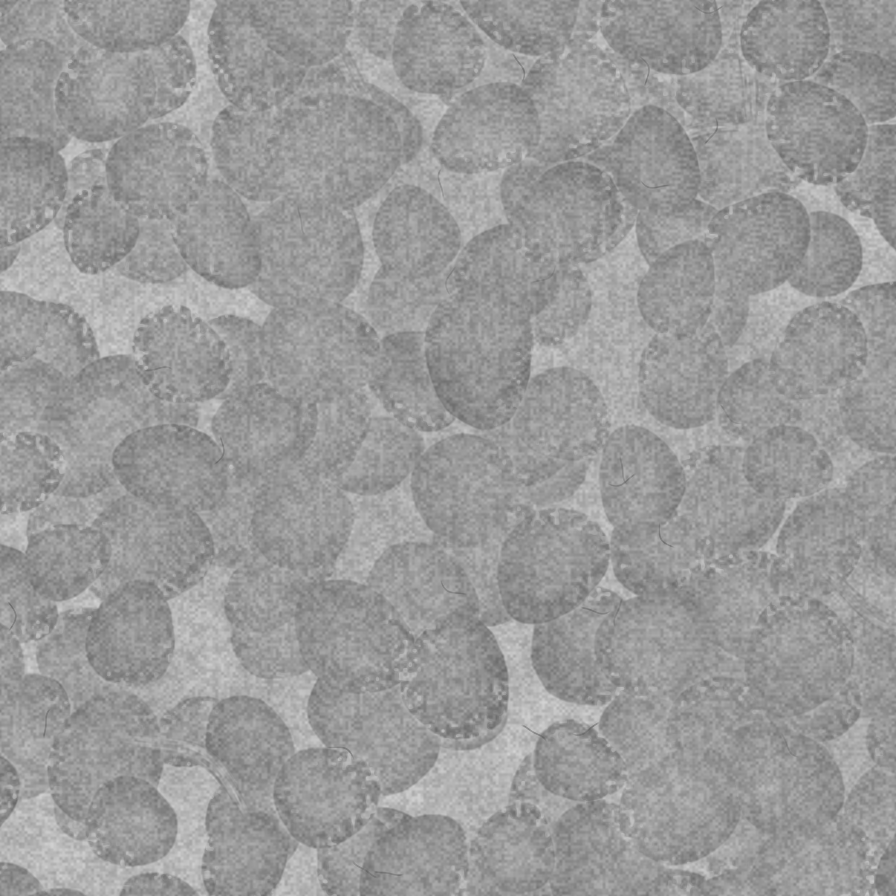
Write a Shadertoy shader that draws this texture map.

```glsl
// Grey bed of packed rounded pebbles with pale gaps, grainy crust, strands and fine hairs.

const float LAYER_CELLS = 5.5;     // pebbles per side in each of four layers
const float JITTER = 0.46;         // scatter of the pebble centres
const float RADIUS_MIN = 0.25;     // in layer cells
const float RADIUS_MAX = 0.41;
const float EDGE = 0.0018;         // edge softness
const float HALO = 0.0055;         // width of the pale seam around pebbles
const float GRAIN = 0.13;
const float GAP_TONE = 0.715;
const float RIM_TONE = 0.550;
const float CORE_TONE = 0.612;
const float STRAND_TONE = 0.635;
const float HAIR_TONE = 0.43;
const int STRANDS = 6;
const int HAIRS = 26;

float hash(vec2 p) {
    return fract(sin(dot(p, vec2(127.1, 311.7))) * 43758.545);
}

vec2 hash2(vec2 p) {
    return vec2(hash(p), hash(p + vec2(37.2, 17.9)));
}

float noise(vec2 p) {
    vec2 i = floor(p), f = fract(p);
    f = f * f * (3.0 - 2.0 * f);
    return mix(mix(hash(i), hash(i + vec2(1, 0)), f.x),
               mix(hash(i + vec2(0, 1)), hash(i + vec2(1, 1)), f.x), f.y);
}

float fbm(vec2 p) {
    float sum = 0.0, amp = 0.533;
    for (int i = 0; i < 4; i++) {
        sum += amp * noise(p);
        p = mat2(1.6, 1.2, -1.2, 1.6) * p + 7.3;
        amp *= 0.5;
    }
    return sum;
}

vec2 rotate(vec2 p, float a) {
    float c = cos(a), s = sin(a);
    return vec2(c * p.x - s * p.y, s * p.x + c * p.y);
}

// Nearest pebble of a layer: distance, depth from rim to core, side light, seed.
vec4 pebble(vec2 uv, float layer) {
    vec2 shift = 0.5 * vec2(mod(layer, 2.0), step(0.5, layer) * step(layer, 2.5));
    vec2 p = uv * LAYER_CELLS + shift + 20.0;
    vec2 cell = floor(p);
    vec4 best = vec4(9.0);
    for (int y = -1; y <= 1; y++)
    for (int x = -1; x <= 1; x++) {
        vec2 id = cell + vec2(x, y);
        vec2 key = id + layer * 61.0;
        vec2 q = p - id - 0.5 - JITTER * (hash2(key) - 0.5);
        float side = dot(q, normalize(hash2(key + 5.0) - 0.5));
        float radius = mix(RADIUS_MIN, RADIUS_MAX, hash(key + 9.0));
        float seed = hash(key + 13.0);
        q = rotate(q, 6.283 * seed);
        q *= mix(vec2(1.0), vec2(0.9, 1.18), hash(key + 21.0));
        float a = atan(q.y, q.x);
        float outline = radius * (1.0 + 0.05 * sin(2.0 * a + 40.0 * seed)
                                      + 0.045 * sin(3.0 * a + 90.0 * seed));
        float d = length(q) - outline;
        if (d < best.x) best = vec4(d, -d / radius, side / radius, seed);
    }
    best.x /= LAYER_CELLS;
    return best;
}

// Local frame of a bent strip: x runs along it from -1 to 1, y is the offset.
vec2 stripFrame(vec2 uv, float id, float halfLength, float bend) {
    vec2 q = rotate(uv - hash2(vec2(id, 3.7)), 6.283 * hash(vec2(id, 8.1)));
    float t = q.x / halfLength;
    return vec2(t, q.y - bend * (t * t + 0.4 * sin(3.0 * t + id)));
}

float strands(float tone, vec2 uv) {
    for (int i = 0; i < STRANDS; i++) {
        vec2 s = stripFrame(uv, float(i) + 2.0, 0.085, 0.018);
        float width = 0.010 * (1.0 - 0.5 * s.x * s.x);
        float d = abs(s.y) - width;
        float ends = 1.0 - smoothstep(0.8, 1.0, abs(s.x));
        float fibre = noise(vec2(s.x * 8.0, s.y * 420.0)) - 0.5;
        float body = STRAND_TONE + 0.14 * fibre - 0.08 * smoothstep(-0.004, 0.0, d);
        tone = mix(tone, body, ends * (1.0 - smoothstep(-EDGE, EDGE, d)));
    }
    return tone;
}

void mainImage(out vec4 fragColor, in vec2 fragCoord) {
    vec2 uv = fragCoord / iResolution.y;
    vec2 warped = uv + 0.012 * (vec2(fbm(uv * 16.0), fbm(uv * 16.0 + 31.0)) - 0.5);
    float mottle = fbm(uv * 24.0) - 0.5;
    float speck = noise(uv * 190.0);
    float tone = GAP_TONE + 0.12 * mottle;

    // Pebbles, painted from the lowest layer up, each with a pale seam
    for (int i = 0; i < 4; i++) {
        float layer = float(i);
        vec4 s = pebble(warped, layer);
        float patches = fbm(uv * 9.0 + 13.0 * layer);
        float seam = exp(-max(s.x, 0.0) / HALO) * smoothstep(0.32, 0.6, patches);
        tone = mix(tone, GAP_TONE, 0.75 * seam);
        float body = mix(RIM_TONE, CORE_TONE, smoothstep(0.0, 0.75, s.y));
        body += 0.045 * (s.w - 0.5) + 0.022 * s.z + 0.09 * mottle;
        float crust = smoothstep(0.45, 0.62, patches + 0.12 * s.z) * (1.0 - smoothstep(0.1, 0.6, s.y));
        body += crust * (0.13 * smoothstep(0.55, 0.85, speck) - 0.05 * smoothstep(0.5, 0.2, speck));
        tone = mix(tone, body, 1.0 - smoothstep(-EDGE, EDGE, s.x));
        if (i == 2) tone = strands(tone, uv);
    }

    // Thin dark hairs
    for (int i = 0; i < HAIRS; i++) {
        vec2 s = stripFrame(uv, float(i) + 50.0, 0.018, 0.005);
        float line = (1.0 - smoothstep(0.0003, 0.0016, abs(s.y))) * (1.0 - smoothstep(0.7, 1.0, abs(s.x)));
        tone = mix(tone, HAIR_TONE, 0.6 * line);
    }

    // Soft haze and fine grain
    tone = mix(tone, 0.605, 0.4 * smoothstep(0.48, 0.7, fbm(uv * 5.0 + 4.0)));
    tone += GRAIN * (noise(uv * 310.0) - 0.5) + 0.5 * GRAIN * (noise(uv * 150.0 + 9.0) - 0.5);
    fragColor = vec4(vec3(tone), 1.0);
}
```
